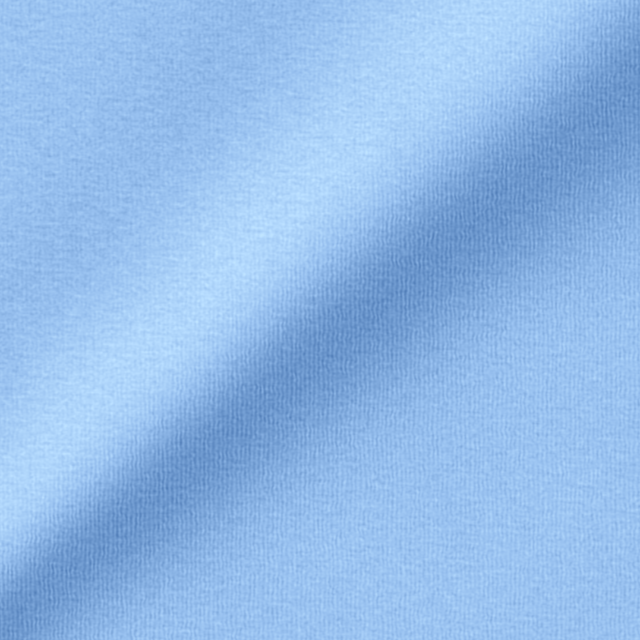
Write a Shadertoy shader that draws this texture.

```glsl
// Light blue jersey knit with one soft diagonal fold, fine ribs and yarn streaks.

// Fabric tones
const vec3 SHADOW_BLUE = vec3(0.40, 0.57, 0.785);
const vec3 BODY_BLUE   = vec3(0.59, 0.75, 0.935);
const vec3 LIGHT_BLUE  = vec3(0.69, 0.84, 0.985);
const float BODY_LEVEL = 0.64;   // tone level at which BODY_BLUE sits

// Fold geometry, in canvas units
const float VALLEY_START = 0.03;
const float VALLEY_SLOPE = 0.86;
const float RIDGE_OFFSET = 0.17;
const float RIDGE_SPREAD = 0.11;

// Fold shading
const float BASE_LEVEL   = 0.69;
const float RIDGE_GAIN   = 0.31;
const float VALLEY_DEPTH = 0.68;
const float FAR_DIP      = 0.11;

// Knit structure
const float WALES        = 140.0;  // vertical ribs across the canvas
const float COURSES      = 170.0;  // horizontal yarn rows
const float RIB_SHADOW   = 0.125;
const float RIB_LIGHT    = 0.035;
const float STREAK_GAIN  = 0.16;
const float STITCH_GAIN  = 0.24;
const float FUZZ_GAIN    = 0.14;
const float MOTTLE_GAIN  = 0.08;

vec2 hashGradient(vec2 cell) {
    vec3 p = fract(cell.xyx * vec3(0.1031, 0.1030, 0.0973));
    p += dot(p, p.yzx + 33.33);
    return 2.0 * fract((p.xx + p.yz) * p.zy) - 1.0;
}

float gradientNoise(vec2 p) {
    vec2 i = floor(p), f = p - i;
    vec2 u = f * f * f * (f * (f * 6.0 - 15.0) + 10.0);
    float a = dot(hashGradient(i), f);
    float b = dot(hashGradient(i + vec2(1, 0)), f - vec2(1, 0));
    float c = dot(hashGradient(i + vec2(0, 1)), f - vec2(0, 1));
    float d = dot(hashGradient(i + vec2(1, 1)), f - vec2(1, 1));
    return mix(mix(a, b, u.x), mix(c, d, u.x), u.y);
}

float bell(float x, float width) {
    x /= width;
    return exp(-x * x);
}

// Signed position across the fold: 0 in the valley, 1 on the ridge
float foldPosition(vec2 uv) {
    float valley = VALLEY_START + VALLEY_SLOPE * uv.x;
    float wander = 0.018 * gradientNoise(uv * 3.0 + 7.0);
    return (uv.y - valley + wander) / (RIDGE_OFFSET + RIDGE_SPREAD * uv.x);
}

float foldLevel(float t) {
    float valleyWidth = t < 0.0 ? 0.72 : 0.54;
    return BASE_LEVEL
         + RIDGE_GAIN * bell(t - 1.1, 0.85)
         - VALLEY_DEPTH * bell(t, valleyWidth)
         - FAR_DIP * bell(t - 2.8, 0.9);
}

// Vertical ribs, gently wavy and broken up along their length
float ribs(vec2 uv) {
    float wobble = 0.6 * gradientNoise(uv * vec2(9.0, 14.0))
                 + 0.45 * gradientNoise(uv * vec2(60.0, 90.0));
    float wave = sin(6.2832 * (uv.x * WALES + wobble));
    float strength = 0.9 + 1.3 * gradientNoise(uv * vec2(45.0, 60.0) + 3.0);
    return wave * strength;
}

// Short yarn streaks that sag slightly to the right
float streaks(vec2 uv) {
    vec2 p = vec2(uv.x, uv.y + 0.07 * uv.x);
    return 0.8 * gradientNoise(p * vec2(20.0, COURSES * 0.8))
         + gradientNoise(p * vec2(48.0, COURSES) + 19.0);
}

// Single stitches and the finer fuzz between them
float grain(vec2 uv) {
    return STITCH_GAIN * gradientNoise(uv * vec2(WALES, COURSES) + 31.0)
         + FUZZ_GAIN * gradientNoise(uv * vec2(WALES, COURSES) * 1.45 + 53.0);
}

vec3 fabricColor(float level) {
    vec3 dark = mix(SHADOW_BLUE, BODY_BLUE, level / BODY_LEVEL);
    vec3 light = mix(BODY_BLUE, LIGHT_BLUE, (level - BODY_LEVEL) / (1.0 - BODY_LEVEL));
    return level < BODY_LEVEL ? dark : light;
}

void mainImage(out vec4 fragColor, in vec2 fragCoord) {
    vec2 uv = fragCoord / iResolution.y;
    float t = foldPosition(uv);
    float level = foldLevel(t);

    // Ribs show in the shadow and on the right, streaks elsewhere
    float ribShare = 1.0 - smoothstep(0.3, 1.2, t);
    ribShare *= mix(0.5, 1.0, bell(t, 1.1));
    float detail = 1.0 - smoothstep(0.35, 0.6, WALES / iResolution.y);

    // Knit relief, faded where it is too fine to resolve
    float relief = mix(RIB_LIGHT, RIB_SHADOW, ribShare) * ribs(uv);
    relief += STREAK_GAIN * mix(1.0, 0.7, ribShare) * streaks(uv);
    relief += grain(uv);
    level += relief * detail;

    // Broad uneven dye and cloth undulation
    level += MOTTLE_GAIN * gradientNoise(uv * vec2(4.0, 5.0) + 11.0);

    fragColor = vec4(clamp(fabricColor(level), 0.0, 1.0), 1.0);
}
```
